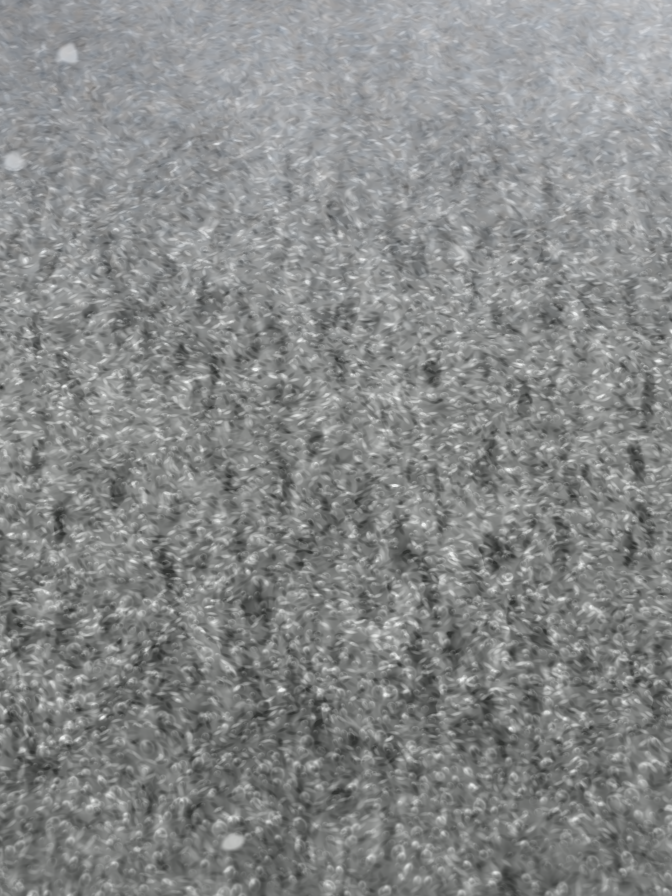
This texture is drawn by a Shadertoy shader. Its source:

```glsl
#define BASE_LOW 0.475
#define BASE_HIGH 0.575
#define SKY_GLARE 0.15
#define FINE_SHARDS 0.115
#define COARSE_SHARDS 0.075
#define GAP_DEPTH 0.14
#define STREAK_DEPTH 0.05
#define NEAR_BUBBLES 0.21
#define FAR_BUBBLES 0.13
#define LOW_TINT vec3(-0.003, 0.004, -0.002)
#define HIGH_TINT vec3(-0.009, 0.000, 0.014)

vec3 hash3(vec2 p) {
    vec3 h = fract(p.xyx * vec3(0.1031, 0.1030, 0.0973));
    h += dot(h, h.yxz + 33.33);
    return fract((h.xxy + h.yzz) * h.zyx);
}

// Cellular noise: overlapping soft discs of random tone, centred on zero
float grain(vec2 p) {
    vec2 cell = floor(p);
    float sum = 0.0;
    for (int y = -1; y <= 1; y++)
    for (int x = -1; x <= 1; x++) {
        vec2 corner = cell + vec2(x, y);
        vec3 rnd = hash3(corner);
        float d = length(p - corner - rnd.xy);
        sum += (2.0 * rnd.z - 1.0) * (1.0 - smoothstep(0.1, 0.85, d));
    }
    return sum;
}

// Narrow flakes turned at random about a lean; few are bright, many dim
float shards(vec2 p, float lean, float spread) {
    vec2 cell = floor(p);
    float sum = 0.0;
    for (int y = -1; y <= 1; y++)
    for (int x = -1; x <= 1; x++) {
        vec2 corner = cell + vec2(x, y);
        vec3 rnd = hash3(corner + 37.0);
        vec2 d = p - corner - rnd.xy;
        float angle = lean + spread * (fract(rnd.z * 13.0) - 0.5);
        vec2 along = vec2(cos(angle), sin(angle));
        float across = dot(d, vec2(-along.y, along.x));
        across += 0.35 * (rnd.x - 0.5) * dot(d, d);
        float reach = length(vec2(dot(d, along), across * 2.3));
        sum += (3.0 * rnd.z * rnd.z - 1.0) * (1.0 - smoothstep(0.2, 0.95, reach));
    }
    return sum;
}

// Scattered bubbles: pale rim, glint above, faint shade below
float bubbles(vec2 p) {
    vec2 cell = floor(p);
    float sum = 0.0;
    for (int y = -1; y <= 1; y++)
    for (int x = -1; x <= 1; x++) {
        vec2 corner = cell + vec2(x, y);
        vec3 rnd = hash3(corner + 71.0);
        vec2 d = p - corner - rnd.xy;
        float radius = mix(0.17, 0.40, rnd.z * rnd.z);
        float rim = (length(d) - radius) / 0.08;
        float body = 1.0 - smoothstep(-1.0, 1.0, rim);
        vec2 toGlint = d - radius * vec2(-0.3, 0.5);
        float glint = exp(-dot(toGlint, toGlint) * 80.0);
        float shade = body * smoothstep(0.1, -1.0, d.y / radius);
        float present = step(0.4, fract(rnd.z * 17.0));
        float lit = 0.6 + 0.4 * d.y / max(length(d), 0.01);
        sum += present * (0.6 * lit * exp(-rim * rim) + 0.22 * body + 0.7 * glint - 0.3 * shade);
    }
    return sum;
}

// A few large white air pockets with uneven edges
float airPockets(vec2 p) {
    float cover = 0.0;
    for (int i = 0; i < 3; i++) {
        float n = float(i);
        vec2 centre = vec2(0.017 + 0.06 * n * n, fract(0.82 + 0.12 * n));
        vec2 d = (p - centre) * vec2(0.8, 1.0);
        float edge = length(d) + 0.003 * grain(p * 90.0);
        cover = max(cover, 1.0 - smoothstep(0.006, 0.013, edge));
    }
    return cover;
}

void mainImage(out vec4 fragColor, in vec2 fragCoord) {
    vec2 p = fragCoord / iResolution.y;
    float across = fragCoord.x / iResolution.x;

    // Receding ice surface, gently warped
    vec2 q = vec2((p.x - 0.375) * (1.0 + 0.2 * p.y), p.y + 0.3 * p.y * p.y);
    q += 0.004 * sin(q.yx * vec2(27.0, 33.0) + 2.0 * sin(q * 17.0));
    q += 5.0;

    // Sharpest in the middle, hazy at the far end
    float focus = smoothstep(-0.25, 0.3, p.y) * (1.0 - 0.65 * smoothstep(0.55, 1.0, p.y));
    float near = 1.0 - smoothstep(0.25, 0.65, p.y);
    float middle = smoothstep(0.0, 0.3, p.y) * (1.0 - smoothstep(0.6, 0.95, p.y));
    float haze = 1.0 - 0.55 * smoothstep(0.6, 1.0, p.y);

    // Broad light and vertical streaks
    float tone = mix(BASE_LOW, BASE_HIGH, smoothstep(0.1, 0.8, p.y));
    tone += SKY_GLARE * smoothstep(0.65, 1.05, p.y) * (0.1 + 0.9 * across);
    tone += 0.035 * grain(q * vec2(6.0, 8.0));
    tone += STREAK_DEPTH * haze * grain(q * vec2(60.0, 9.0));
    tone += STREAK_DEPTH * near * grain(q * vec2(110.0, 22.0));

    // Frosty flakes: flat ones fine, upright ones coarser and closer
    float frost = FINE_SHARDS * focus * shards(q * vec2(112.0, 125.0), -0.25, 2.2);
    frost += COARSE_SHARDS * haze * shards(q * vec2(78.0, 74.0) + 9.0, 1.5, 2.4);
    frost += 0.06 * haze * grain(q * vec2(52.0, 54.0) + 3.0);

    // Dark clear gaps with torn edges
    vec2 torn = q + 0.005 * grain(q * 95.0 + 40.0);
    float gaps = smoothstep(0.12, 0.75, grain(torn * vec2(55.0, 19.0) + 21.0));
    frost -= GAP_DEPTH * (0.25 + 0.75 * middle) * haze * gaps;

    // Large bubbles close by, small ones further off
    frost += NEAR_BUBBLES * near * bubbles(q * vec2(50.0, 46.0));
    frost += FAR_BUBBLES * haze * focus * bubbles(q * vec2(80.0, 84.0));
    tone += frost - 0.025 * near;
    tone = mix(tone, 0.82, 0.8 * airPockets(p));

    // Cool tint and faint coloured sparkle at the far end
    float far = smoothstep(0.5, 1.0, p.y);
    vec3 tint = mix(LOW_TINT, HIGH_TINT, far);
    tint += 0.012 * far * grain(q * 75.0) * vec3(-1.0, 0.0, 1.0);
    fragColor = vec4(clamp(tone, 0.2, 0.93) + tint, 1.0);
}
```
